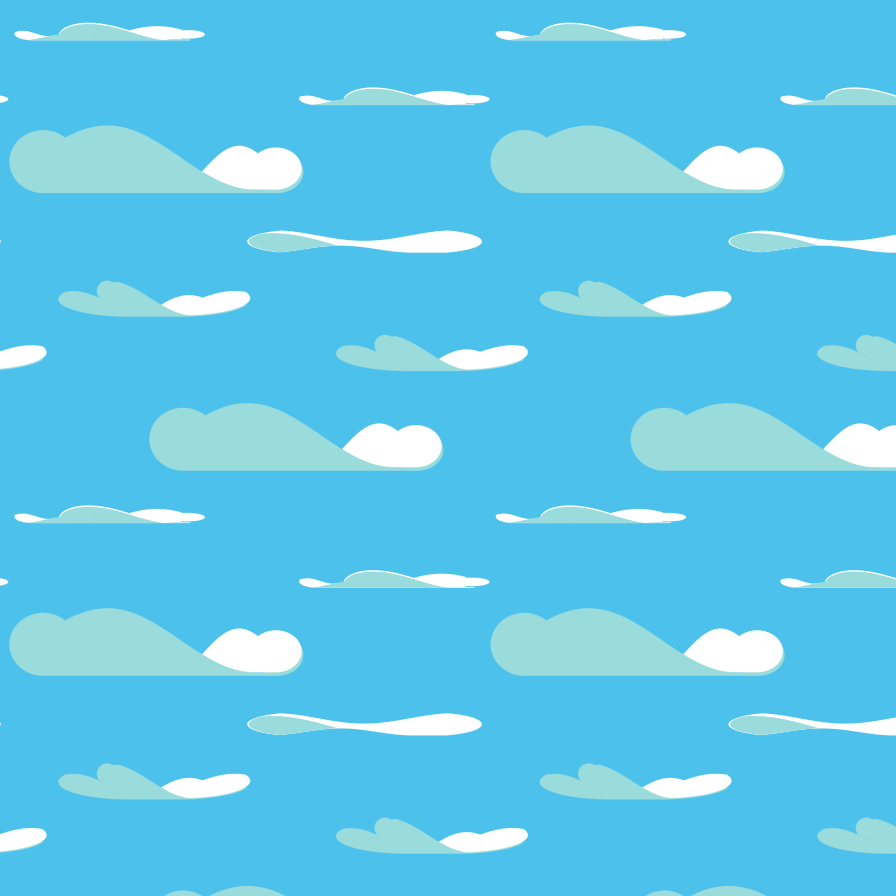
A WebGL 2 fragment shader for this pattern:

```glsl
#version 300 es
precision highp float;
// Flat two-tone clouds drifting in a repeating tile over a plain blue sky.

uniform vec2 u_resolution;
out vec4 outColor;

const float PI = 3.14159265;
const float UNITS = 768.0;                  // design units along the canvas height
const vec2 TILE = vec2(412.5, 413.8);       // size of one repeat
const float MARGIN = 20.0;                  // empty room left of and below each cloud

const vec3 SKY = vec3(0.298, 0.757, 0.922);
const vec3 MINT = vec3(0.605, 0.857, 0.857);
const vec3 WHITE = vec3(1.0);

// Lower left corner of each kind of cloud, and the step to its twin.
const vec2 BANK_AT = vec2(8.0, 602.5),  BANK_STEP = vec2(120.0, -238.0);
const vec2 WISP_AT = vec2(12.5, 733.5), WISP_STEP = vec2(244.0, -55.5);
const vec2 PUFF_AT = vec2(50.0, 496.5), PUFF_STEP = vec2(238.0, -46.5);
const vec2 LENS_AT = vec2(212.0, 551.0);

// Approximate signed distance to an ellipse.
float ellipse(vec2 p, vec2 center, vec2 radii) {
  vec2 q = (p - center) / radii;
  return (dot(q, q) - 1.0) / (2.0 * max(length(q / radii), 1e-4));
}

// Ellipse whose middle is stretched between two x positions.
float hull(vec2 p, float x0, float x1, vec2 radii) {
  return ellipse(vec2(p.x - clamp(p.x, x0, x1), p.y), vec2(0.0, radii.y), radii);
}

// Distance above a cosine swell that falls from crest to low within reach.
float swell(vec2 p, vec2 crest, float reach, float low) {
  float t = PI * min(abs(p.x - crest.x) / reach, 1.0);
  float height = crest.y - low;
  float slope = 0.5 * PI * height * sin(t) / reach;
  return (p.y - low - height * (0.5 + 0.5 * cos(t))) / sqrt(1.0 + slope * slope);
}

// Each cloud gives its distances as (mint, white).

// Large cloud: long mint back with a double white head.
vec2 bank(vec2 p) {
  float back = swell(p, vec2(84.0, 58.0), 126.0, 3.0);
  float body = max(max(back, -p.y), max(29.0 - p.x, p.x - 229.5));
  float tail = ellipse(p, vec2(29.0, 27.0), vec2(29.0, 27.0));
  float rim = ellipse(p, vec2(229.5, 18.0), vec2(22.5, 18.0));
  float brow = max(swell(p, vec2(197.0, 40.5), 64.0, -4.0), p.x - 228.5);
  float head = ellipse(p, vec2(228.5, 21.0), vec2(22.0, 18.0));
  return vec2(min(min(body, tail), rim), max(min(brow, head), -back));
}

// Small cloud: shallow bowl with two mint and two white lobes.
vec2 puff(vec2 p) {
  float bowl = hull(p, 61.0, 104.0, vec2(61.0, 15.0));
  float back = swell(p, vec2(42.0, 31.0), 74.0, 1.0);
  float tail = max(bowl, swell(p, vec2(13.0, 22.0), 50.0, 8.0));
  float knob = ellipse(p, vec2(42.0, 22.0), vec2(9.0));
  float body = max(max(bowl, back), 42.0 - p.x);
  float rim = max(max(bowl, p.y - 10.0), 100.0 - p.x);
  float head = min(swell(p, vec2(112.0, 18.5), 60.0, -5.5),
                   swell(p, vec2(151.0, 22.0), 60.0, 9.0));
  float inset = hull(p + vec2(0.6, -1.0), 61.0, 104.0, vec2(61.0, 15.0));
  return vec2(min(min(tail, knob), min(body, rim)), max(max(inset, head), -back));
}

// Back of the thin cloud: rounded on the left, sloping on the right.
float wispBack(vec2 p) {
  float left = max(ellipse(p, vec2(63.0, 4.0), vec2(25.0, 11.0)), p.x - 63.5);
  float right = max(swell(p, vec2(63.0, 15.0), 75.0, 0.5), 63.0 - p.x);
  return max(min(left, right), max(-p.y, p.x - 150.0));
}

// Thin cloud: white ends and a mint back with a fine white crest.
vec2 wisp(vec2 p) {
  float base = hull(p, 16.0, 140.0, vec2(16.0, 5.5));
  float back = wispBack(p);
  float band = max(max(base, swell(p, vec2(45.0, 5.5), 38.0, 0.0)), p.x - 63.0);
  float mint = min(wispBack(p + vec2(0.0, 1.2)), band);
  mint = max(mint, -p.y);
  float tail = max(max(base, swell(p, vec2(7.0, 8.0), 22.0, 3.5)), p.x - 45.0);
  float head = max(swell(p, vec2(122.0, 12.0), 80.0, -6.0),
                   max(abs(p.x - 120.0) - 23.0, 0.7 - p.y));
  float tip = ellipse(p, vec2(148.0, 5.0), vec2(15.0, 3.6));
  float white = min(min(tail, back), min(head, tip));
  return vec2(mint, max(white, -mint));
}

// Pinched streak: mint left half edged with white, white right half.
vec2 lens(vec2 p) {
  float top = p.y - 15.0 - 4.5 * cos(2.0 * PI * (p.x - 22.0) / 156.0);
  float bottom = -swell(p, vec2(80.0, 6.5), 62.0, 0.5);
  float outline = max(hull(p, 45.0, 156.0, vec2(45.0, 10.0)), max(top, bottom));
  float inner = max(hull(p - vec2(1.3, 0.0), 45.0, 156.0, vec2(45.0, 10.0)), bottom);
  float mint = max(max(inner, swell(p, vec2(22.0, 17.0), 95.0, 0.4)), p.x - 100.0);
  return vec2(mint, max(outline, -mint));
}

// Position within the repeat that starts at the given corner.
vec2 local(vec2 p, vec2 corner) {
  return mod(p - corner + MARGIN, TILE) - MARGIN;
}

vec3 paint(vec3 color, vec2 cloud, float pixel) {
  vec2 d = vec2(min(cloud.x, cloud.y), cloud.y);
  vec2 cover = 1.0 - smoothstep(-0.75 * pixel, 0.75 * pixel, d);
  return mix(mix(color, MINT, cover.x), WHITE, cover.y);
}

void main() {
  float pixel = UNITS / u_resolution.y;
  vec2 p = gl_FragCoord.xy * pixel;
  vec3 color = paint(SKY, lens(local(p, LENS_AT)), pixel);
  for (int i = 0; i < 2; i++) {
    float twin = float(i);
    color = paint(color, bank(local(p, BANK_AT + twin * BANK_STEP)), pixel);
    color = paint(color, wisp(local(p, WISP_AT + twin * WISP_STEP)), pixel);
    color = paint(color, puff(local(p, PUFF_AT + twin * PUFF_STEP)), pixel);
  }
  outColor = vec4(color, 1.0);
}
```
